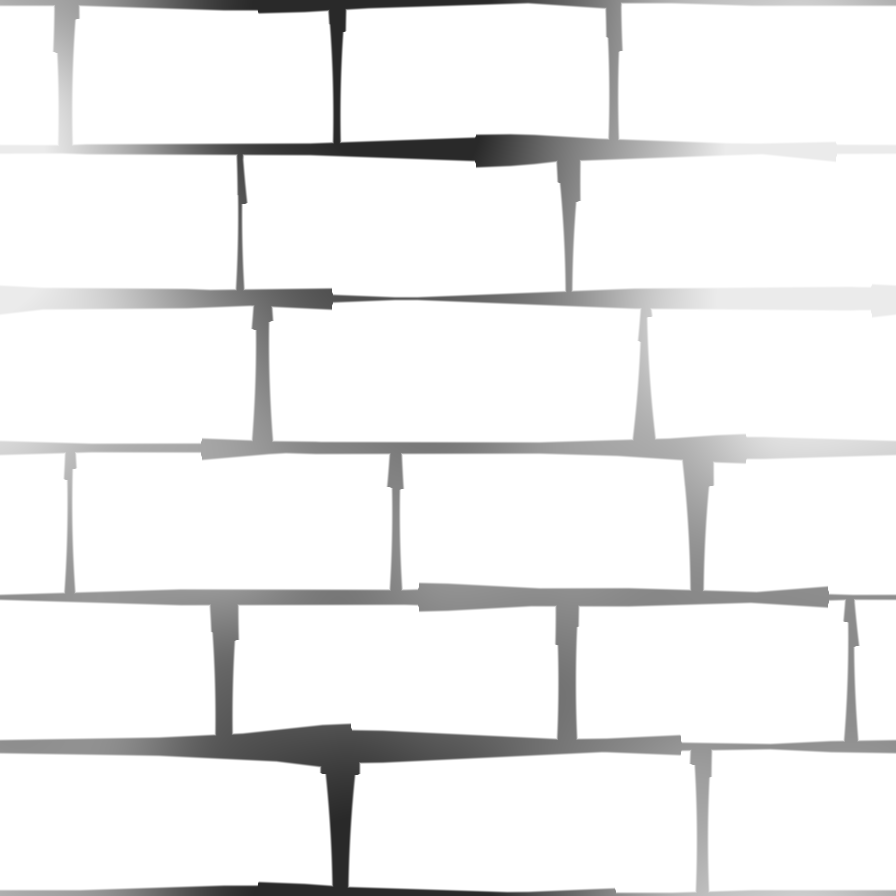
Write a WebGL 2 fragment shader that draws this pattern.

```glsl
#version 300 es
precision highp float;
// White bricks in six courses, parted by uneven grey mortar.
// Bed and head joints are tapered bands with chipped, soft edges;
// the mortar tone is a sum of periodic waves and wrapping noise.
uniform vec2 u_resolution;
out vec4 outColor;

const float TAU = 6.2831853;
const int COURSES = 6;
const float SOFT = 0.0017;       // half width of an edge blend
const float MILLI = 0.001;       // joint sizes are thousandths of the canvas
const vec3 BRICK = vec3(1.0);

// Head joints of each course, top first: start, spacing, count, middle shift
const vec4 HEADS[COURSES] = vec4[COURSES](
    vec4(0.073, 0.306, 3, -0.003), vec4(0.268, 0.367, 2, 0),
    vec4(0.293, 0.426, 2, 0),      vec4(0.078, 0.350, 3, 0.014),
    vec4(0.250, 0.350, 3, 0.033),  vec4(0.380, 0.404, 2, 0));

// Half widths at the upper end of the head joints
const vec3 HEAD_TOPS[COURSES] = vec3[COURSES](
    vec3(13, 10, 9), vec3(4, 14, 0), vec3(8, 3, 0),
    vec3(4, 6, 18), vec3(16, 13, 4), vec3(20, 10, 0));

// Bed above each course: peak position, thick and thin half widths;
// last, the half width at the lower end of the course's head joints
const vec4 BEDS[COURSES] = vec4[COURSES](
    vec4(0.25, 11, 3, 6),  vec4(0.57, 13, 3, 4),  vec4(0.95, 15, 3, 13),
    vec4(0.80, 11, 4, 7),  vec4(0.50, 11, 4, 10), vec4(0.36, 18, 2, 10));

float hash(vec2 p) {
    vec3 q = fract(p.xyx * vec3(0.1031, 0.1030, 0.0973));
    q += dot(q, q.yzx + 33.33);
    return fract((q.x + q.y) * q.z);
}

// Value noise on a lattice that wraps after `cells` cells
float wrapNoise(vec2 p, float cells) {
    vec2 i = floor(p), f = fract(p);
    f = f * f * (3.0 - 2.0 * f);
    vec2 a = mod(i, cells), b = mod(i + 1.0, cells);
    return mix(mix(hash(a), hash(vec2(b.x, a.y)), f.x),
               mix(hash(vec2(a.x, b.y)), hash(b), f.x), f.y);
}

// Shortest signed offset on the unit circle
float wrapOffset(float t) { return fract(t + 0.5) - 0.5; }

// Periodic triangle wave, 1 at whole numbers and 0 halfway
float ridge(float t) { return abs(1.0 - 2.0 * fract(t)); }

// A wedge that begins with a jump at t = 0 and fades over `len`
float chip(float t, float len) {
    return smoothstep(0.0, SOFT, t) * max(1.0 - t / len, 0.0);
}

float band(float offset, float halfWidth) {
    return 1.0 - smoothstep(halfWidth - SOFT, halfWidth + SOFT, abs(offset));
}

// Horizontal joint: one broad taper, a ripple and two chips per side
float bedJoint(float x, float offset, int bed) {
    vec4 shape = BEDS[bed];
    float id = float(bed), side = step(0.0, offset);
    float halfWidth = MILLI * mix(shape.z, shape.y, ridge(x - shape.x));
    halfWidth += 0.004 * (ridge(2.0 * x + hash(vec2(id, 3.0))) - 0.5);
    for (int k = 0; k < 2; k++) {
        vec2 seed = vec2(id + 11.0, float(k) * 7.0);
        float start = shape.x + float(k) * 0.4 + 0.08 * (hash(seed) - 0.5);
        float facing = hash(seed + 2.0) < 0.5 ? -1.0 : 1.0;
        float len = 0.05 + 0.10 * hash(seed + 4.0 + side);
        float height = 0.003 + 0.006 * hash(seed + 19.0 + side);
        halfWidth += height * chip(facing * wrapOffset(x - start), len);
    }
    return band(offset, max(halfWidth, 0.0015));
}

// Vertical joint: linear taper, pinched waist, a chip near the upper end
float headJoint(float offset, float v, float top, float bottom, vec2 seed) {
    float side = step(0.0, offset);
    float halfWidth = mix(top, bottom, v) - 0.010 * v * (1.0 - v);
    float start = 0.12 + 0.25 * hash(seed + side * 5.0);
    float height = 0.006 * hash(seed + 13.0 + side);
    halfWidth += height * chip((start - v) / float(COURSES), 0.05);
    return band(offset, max(halfWidth, 0.001));
}

float mortarTone(vec2 p) {
    float tone = 0.56 - 0.25 * cos(TAU * (p.x - 0.42));
    tone -= 0.12 * cos(TAU * (p.y - 0.92));
    tone -= 0.20 * cos(TAU * (p.x - 0.92)) * cos(TAU * (p.y - 0.66));
    tone += 0.16 * (wrapNoise(p * 8.0, 8.0) - 0.5);
    return clamp(tone, 0.16, 0.92);
}

void main() {
    vec2 p = gl_FragCoord.xy / u_resolution;
    p.y = 1.0 - p.y;             // courses are counted downward
    float level = p.y * float(COURSES);
    int course = int(level) % COURSES;

    // Nearest bed joint
    float nearest = floor(level + 0.5);
    float bedOffset = (level - nearest) / float(COURSES);
    float mortar = bedJoint(p.x, bedOffset, int(nearest) % COURSES);

    // Head joints of this course
    vec4 heads = HEADS[course];
    for (int k = 0; k < int(heads.z); k++) {
        vec2 seed = vec2(float(course) + 31.0, float(k) * 3.0);
        float x = heads.x + float(k) * heads.y + (k == 1 ? heads.w : 0.0);
        float bottom = BEDS[course].w + 5.0 * (hash(seed) - 0.5);
        mortar = max(mortar, headJoint(wrapOffset(p.x - x), fract(level),
            MILLI * HEAD_TOPS[course][k], MILLI * bottom, seed));
    }
    outColor = vec4(mix(BRICK, vec3(mortarTone(p)), mortar), 1.0);
}
```
